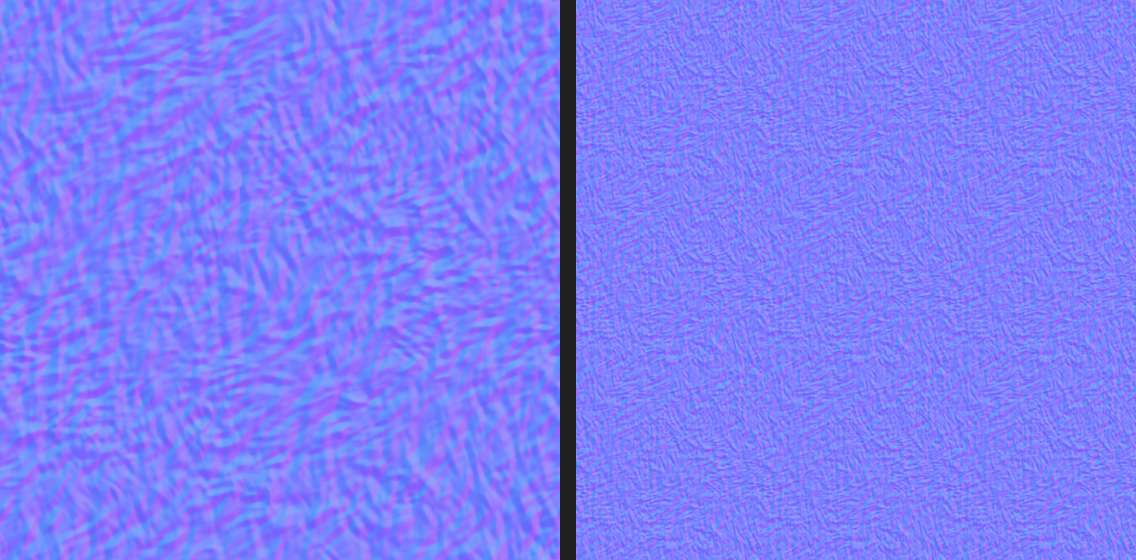
Left: one tile. Right: repeated 3 by 3.
This texture map is drawn by a Shadertoy shader. Its source:

```glsl
// Tiling tangent-space normal map of a crinkled, brushed surface with slanted, curved creases.

#define RELIEF 1.1         // steepness before limiting
#define SLOPE_LIMIT 0.36   // steepest slope, evens out the creases
#define STROKES 5          // creases per cell
#define COARSE_CELLS 9.0   // cells across the tile, long creases
#define MEDIUM_CELLS 17.0  // cells across the tile, main creases
#define FINE_CELLS 31.0    // cells across the tile, small crinkles
#define FLOW_CELLS 8.0     // patches of common direction
#define FLOW_ANGLE 1.08    // mean crease direction in radians
#define FLOW_SWING 0.95    // turn of direction between patches
#define ANGLE_JITTER 0.7   // turn of single creases
#define BEND 0.2           // curvature of creases

// Integer hash giving three values in 0..1
vec3 hash3(vec3 p) {
    uvec3 v = uvec3(p) * 1664525u + 1013904223u;
    v.x += v.y * v.z; v.y += v.z * v.x; v.z += v.x * v.y;
    v ^= v >> 16u;
    v.x += v.y * v.z; v.y += v.z * v.x; v.z += v.x * v.y;
    return vec3(v >> 8u) / 16777216.0;
}

// Value noise in -1..1 that wraps after one tile
float wrapNoise(vec2 uv, float cells, float seed) {
    vec2 p = uv * cells, i = floor(p), f = fract(p);
    f = f * f * (3.0 - 2.0 * f);
    vec2 lo = mod(i, cells), hi = mod(i + 1.0, cells);
    float bottom = mix(hash3(vec3(lo, seed)).x, hash3(vec3(hi.x, lo.y, seed)).x, f.x);
    float top = mix(hash3(vec3(lo.x, hi.y, seed)).x, hash3(vec3(hi, seed)).x, f.x);
    return 2.0 * mix(bottom, top, f.y) - 1.0;
}

// Slope of one bent, elongated bump of the given half length and half width
vec2 creaseSlope(vec2 d, float angle, float halfLength, float halfWidth, float bend) {
    vec2 along = vec2(cos(angle), sin(angle));
    vec2 across = vec2(-along.y, along.x);
    float u = dot(d, along);
    float v = dot(d, across) + bend * u * u;
    float a = u / halfLength, b = v / halfWidth;
    float w = max(0.0, 1.0 - a * a - b * b);
    vec2 gradV = across + 2.0 * bend * u * along;
    return -w * w * (b * gradV + a * halfWidth / halfLength * along);
}

// Sum of the creases scattered over a wrapping grid, each layer with its own flow
vec2 creaseLayer(vec2 uv, float cells, float width, float seed) {
    vec2 p = uv * cells, base = floor(p), slope = vec2(0.0);
    for (int y = -1; y <= 1; y++)
    for (int x = -1; x <= 1; x++) {
        vec2 cell = base + vec2(x, y);
        vec2 id = mod(cell, cells);
        float flow = FLOW_ANGLE + FLOW_SWING * wrapNoise((id + 0.5) / cells, FLOW_CELLS, seed - 1.0);
        for (int k = 0; k < STROKES; k++) {
            float key = seed + 2.0 * float(k);
            vec3 place = hash3(vec3(id, key));
            vec3 shape = hash3(vec3(id, key + 1.0));
            float angle = flow + ANGLE_JITTER * (2.0 * place.z - 1.0);
            float halfLength = mix(0.55, 0.97, shape.x);
            float halfWidth = width * mix(0.75, 1.3, shape.y);
            float signedHeight = 2.0 * shape.z - 1.0;
            float height = mix(sign(signedHeight), signedHeight, 0.65);
            float bend = BEND * (2.0 * fract(shape.x * 57.0) - 1.0);
            slope += height * creaseSlope(p - cell - place.xy, angle, halfLength, halfWidth, bend);
        }
    }
    return slope;
}

void mainImage(out vec4 fragColor, in vec2 fragCoord) {
    vec2 uv = fragCoord / iResolution.xy;

    // Long folds, main creases and patchy fine crinkles
    float crinkle = 0.65 + 0.35 * wrapNoise(uv, FLOW_CELLS, 3.0);
    vec2 slope = creaseLayer(uv, COARSE_CELLS, 0.16, 20.0)
               + creaseLayer(uv, MEDIUM_CELLS, 0.26, 50.0)
               + creaseLayer(uv, FINE_CELLS, 0.36, 80.0) * crinkle;

    // Soft limit keeps single steep creases from standing out
    slope *= RELIEF;
    slope *= inversesqrt(1.0 + dot(slope, slope) / (SLOPE_LIMIT * SLOPE_LIMIT));

    // Encode the surface normal as a colour
    vec3 normal = normalize(vec3(-slope, 1.0));
    fragColor = vec4(0.5 + 0.5 * normal, 1.0);
}
```
